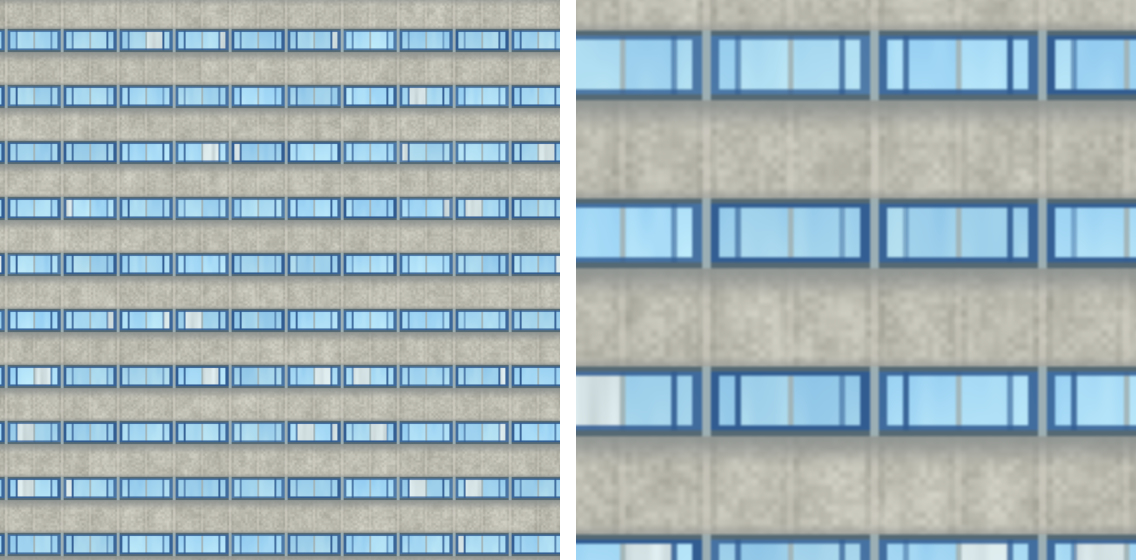
Left, the full canvas; right, a detail of the centre.
A Shadertoy shader for this pattern:

```glsl
// Office facade: ribbon windows with blue frames between weathered concrete bands, tiling.
const float REPEATS = 10.0;                  // bays across and floors down
const vec2  OFFSET = vec2(0.11, 0.07);       // pier and sill position in a bay
const float WINDOW_TOP = 0.415;              // window height, sill at zero
const float BAND_BELOW = 0.30;               // concrete below the sill kept in the same cell
const float SOFTNESS = 0.014;                // smallest edge blur, in bays
const float CURTAIN_CHANCE = 0.07;
const float GRAIN = 0.085;
const float STAIN = 0.07;
const vec3 CONCRETE = vec3(0.745, 0.740, 0.695);
const vec3 SHADE    = vec3(0.55, 0.57, 0.56);
const vec3 SEAM     = vec3(0.80, 0.79, 0.75);
const vec3 MULLION  = vec3(0.63, 0.70, 0.71);
const vec3 RAIL     = vec3(0.33, 0.41, 0.45);
const vec3 FRAME    = vec3(0.19, 0.36, 0.57);
const vec3 GLASS    = vec3(0.57, 0.79, 0.93);
const vec3 SKY      = vec3(0.73, 0.90, 0.96);
const vec3 CURTAIN  = vec3(0.92, 0.96, 0.96);

float hash(vec2 p) {
    return fract(sin(dot(p, vec2(127.1, 311.7))) * 43758.5453);
}

// Value noise that wraps after a whole number of cells
float tileNoise(vec2 uv, vec2 period) {
    vec2 p = uv * period;
    vec2 i = floor(p);
    vec2 f = fract(p);
    f = f * f * (3.0 - 2.0 * f);
    vec2 a = mod(i, period);
    vec2 b = mod(i + 1.0, period);
    return mix(mix(hash(a), hash(vec2(b.x, a.y)), f.x),
               mix(hash(vec2(a.x, b.y)), hash(b), f.x), f.y);
}

float band(float x, float lo, float hi, float blur) {
    return smoothstep(lo - blur, lo + blur, x) - smoothstep(hi - blur, hi + blur, x);
}

vec3 concrete(vec2 uv, vec2 q, float blur) {
    vec3 col = CONCRETE;
    col += GRAIN * (tileNoise(uv, vec2(250.0)) - 0.5);
    col += STAIN * (tileNoise(uv, vec2(60.0, 50.0)) - 0.5);
    col += STAIN * 0.6 * (tileNoise(uv, vec2(90.0, 10.0)) - 0.5);

    // Panel joints: a light ridge with a faint dark side
    float pier = abs(fract(q.x + 0.5) - 0.5);
    float middle = abs(q.x - 0.5);
    float wear = 0.5 + 0.5 * tileNoise(uv, vec2(40.0, 80.0));
    col *= 1.0 - 0.05 * band(pier, 0.02, 0.06, blur) - 0.035 * band(middle, 0.02, 0.06, blur);
    col = mix(col, SEAM, wear * (0.75 * band(pier, -0.1, 0.02, blur)
                               + 0.50 * band(middle, -0.1, 0.016, blur)));

    // Shadow under the sill, and a thin one above the window
    float shadow = 0.85 * smoothstep(-0.20, 0.0, q.y) * step(q.y, 0.2);
    shadow += 0.5 * (1.0 - smoothstep(WINDOW_TOP, WINDOW_TOP + 0.07, q.y)) * step(0.2, q.y);
    return mix(col, SHADE, shadow);
}

vec3 window(vec2 uv, vec2 q, vec2 id, float blur) {
    // Four panes: narrow, wide, wide, narrow
    float pane = step(0.19, q.x) + step(0.50, q.x) + step(0.805, q.x);
    vec2 seed = id + vec2(pane * 13.0, pane * 29.0);
    float wide = step(0.5, pane) * step(pane, 2.5);
    float height = q.y / WINDOW_TOP;

    // Glass with reflections and an occasional drawn curtain
    float streak = tileNoise(uv, vec2(120.0, 20.0));
    float sky = 0.60 * hash(seed) + 0.35 * (1.0 - height) + 0.4 * (streak - 0.4);
    vec3 col = mix(GLASS, SKY, clamp(sky, 0.0, 1.0));
    col *= 0.97 + 0.06 * hash(id + 41.0);
    float drawn = step(hash(seed + 7.0), CURTAIN_CHANCE * mix(0.9, 1.0, wide));
    float fold = 0.85 + 0.15 * tileNoise(uv, vec2(160.0, 10.0));
    col = mix(col, CURTAIN * fold, drawn * 0.9);

    // Inner posts vary from crisp to faint
    float leftPost = mix(0.4, 1.0, hash(id + 17.0));
    float rightPost = mix(0.4, 1.0, hash(id + 23.0));
    col = mix(col, FRAME, leftPost * band(q.x, 0.170, 0.205, blur));
    col = mix(col, FRAME, rightPost * band(q.x, 0.790, 0.825, blur));
    col = mix(col, MULLION, 0.9 * band(q.x, 0.485, 0.518, blur));

    // Outer frame, rails and pier
    float depth = mix(0.75, 1.0, hash(id + 31.0));
    float opening = band(q.x, 0.075, 0.915, blur) * band(q.y, 0.065, WINDOW_TOP - 0.055, blur);
    col = mix(col, FRAME, depth * (1.0 - opening));
    float rails = 1.0 - band(q.y, 0.035, WINDOW_TOP - 0.030, blur);
    col = mix(col, RAIL, rails);
    float pier = abs(fract(q.x + 0.5) - 0.5);
    return mix(col, MULLION, 0.95 * band(pier, -0.1, 0.026, blur));
}

void mainImage(out vec4 fragColor, in vec2 fragCoord) {
    vec2 uv = fragCoord / iResolution.xy;
    float blur = max(SOFTNESS, 0.75 * REPEATS / iResolution.y);

    // Cell coordinates; the vertical wrap falls inside the concrete
    vec2 p = uv * REPEATS - OFFSET + vec2(0.0, BAND_BELOW);
    vec2 id = mod(floor(p), REPEATS);
    vec2 q = fract(p) - vec2(0.0, BAND_BELOW);

    vec3 wall = concrete(uv, q, blur);
    vec3 glazing = window(uv, q, id, blur);
    vec3 col = mix(wall, glazing, band(q.y, 0.0, WINDOW_TOP, blur));
    fragColor = vec4(clamp(col, 0.0, 1.0), 1.0);
}
```
